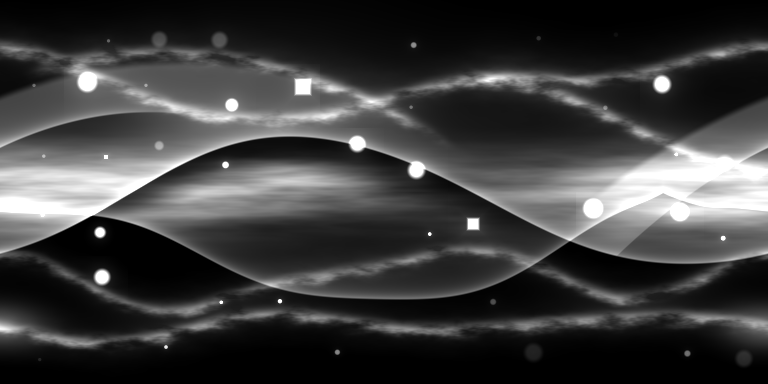
Write a WebGL 2 fragment shader that draws this background.

```glsl
#version 300 es
precision highp float;
// Monochrome silk ribbons crossing a misty band, with smoky wisps and drifting orbs.
uniform vec2 u_resolution;
out vec4 fragColor;

#define PI 3.14159265
#define RIM_WIDTH 0.013
#define RIM_LIGHT 0.32
#define MIST_HEIGHT 0.50
#define MIST_SPREAD 0.095
#define VEIL_LIGHT 0.22
#define WISP_WIDTH 0.016
#define WISP_LIGHT 0.46
#define HALO_LIGHT 0.13
#define ORB_CELLS 6.0
#define ORB_CHANCE 0.58

vec2 hash2(vec2 p) {
  vec3 q = fract(p.xyx * vec3(0.1031, 0.1030, 0.0973));
  q += dot(q, q.yzx + 33.33);
  return fract((q.xx + q.yz) * q.zy);
}

float corner(vec2 cell, vec2 offset, vec2 f) {
  float angle = 2.0 * PI * hash2(cell + offset).x;
  return dot(vec2(cos(angle), sin(angle)), f - offset);
}

float gradientNoise(vec2 p) {
  vec2 cell = floor(p), f = fract(p);
  vec2 u = f * f * f * (f * (f * 6.0 - 15.0) + 10.0);
  vec2 e = vec2(1.0, 0.0);
  return mix(mix(corner(cell, e.yy, f), corner(cell, e.xy, f), u.x),
             mix(corner(cell, e.yx, f), corner(cell, e.xx, f), u.x), u.y);
}

float fbm(vec2 p) {
  float sum = 0.0, amp = 0.7;
  for (int i = 0; i < 4; i++) {
    sum += amp * gradientNoise(p);
    p = p * 2.03 + 17.3;
    amp *= 0.5;
  }
  return sum;
}

// Curve that repeats across the canvas, from three harmonics
float wave(float x, float mid, vec3 c, vec3 s) {
  vec3 k = PI * x * vec3(1.0, 2.0, 3.0);
  return mid + dot(c, cos(k)) + dot(s, sin(k));
}

float above(float d) {
  float soft = 1.2 / u_resolution.y;
  return smoothstep(-soft, soft, d);
}

// Sheet lit along its lower edge and fading upwards
float sheet(float d, float body, float reach) {
  float h = max(d, 0.0);
  return above(d) * (body * exp(-h / reach) + RIM_LIGHT * exp(-h / RIM_WIDTH));
}

float wisp(float d, float grain) {
  d += 0.018 * grain;
  float core = exp(-d * d / (WISP_WIDTH * WISP_WIDTH));
  return WISP_LIGHT * core * clamp(0.6 + 1.5 * grain, 0.0, 1.3) + HALO_LIGHT * exp(-abs(d) / 0.045);
}

// One orb or small square per grid cell, kept inside the cell
float orbs(vec2 p) {
  vec2 cell = floor(p * ORB_CELLS);
  vec2 pick = hash2(cell + 5.7), kind = hash2(cell + 41.3);
  float radius = mix(0.005, 0.027, pick.y * pick.y * pick.y);
  vec2 center = (cell + 0.25 + 0.5 * hash2(cell + 23.1)) / ORB_CELLS;
  vec2 q = abs(p - center);
  float dist = kind.x > 0.95 ? max(q.x, q.y) : length(q);
  float disc = 1.0 - smoothstep(radius * 0.55, radius * 1.15, dist);
  float zone = smoothstep(0.05, 0.12, center.y) * (1.0 - smoothstep(0.84, 0.92, center.y));
  return (disc + 0.2 * exp(-dist / radius)) * zone * step(pick.x, ORB_CHANCE) * mix(0.25, 1.0, step(0.22, kind.y));
}

void main() {
  vec2 p = gl_FragCoord.xy / u_resolution.y;
  p.x = 2.0 * gl_FragCoord.x / u_resolution.x;
  float x = p.x, y = p.y;
  float wrapped = x - 2.0 * step(1.45, x);

  // Ribbon edges
  float arch = wave(x, 0.4727, vec3(-0.1315, -0.0026, 0.001), vec3(0.1052, -0.0065, -0.004));
  float bowl = wave(x, 0.3505, vec3(0.1328, -0.015, -0.0182), vec3(-0.0159, -0.0091, 0.001));
  bowl += 0.024 * exp(-abs(x - 1.727) / 0.045) - 0.012 * exp(-pow((x - 1.83) / 0.07, 2.0));
  float crest = 0.849 - 0.415 * pow(wrapped - 0.469, 2.0);
  float fold = 0.708 - 0.61 * pow(wrapped - 0.39, 2.0);
  float overArch = above(y - arch);
  float light = sheet(y - arch, 0.2, 0.2) + sheet(y - bowl, 0.18, 0.14);

  // Upper veil and its bright fold
  float veil = smoothstep(0.0, 0.025, crest - y) * overArch;
  veil *= smoothstep(-0.55, -0.35, wrapped) * (1.0 - smoothstep(0.45, 1.35, wrapped));
  veil *= mix(mix(0.25, 1.0, smoothstep(0.2, 0.65, wrapped)), 1.0, above(y - fold));
  float foldFade = smoothstep(-0.12, 0.0, wrapped) * (1.0 - smoothstep(0.2, 0.55, wrapped));
  light += VEIL_LIGHT * veil + foldFade * sheet(y - fold, 0.04, 0.08);

  // Streaked mist, shaded under the arch
  float streak = fbm(vec2(x * 2.2, y * 17.0) + 3.0);
  float amount = 0.44 + 0.28 * cos(PI * x);
  float mist = amount * exp(-pow((y - MIST_HEIGHT) / MIST_SPREAD, 2.0));
  vec2 glow = (p - vec2(0.76, 0.525)) / vec2(0.27, 0.075);
  mist += 0.42 * exp(-dot(glow, glow));
  mist *= clamp(1.0 + 1.1 * streak, 0.3, 1.5) * above(y - min(arch, bowl));
  light += mist * mix(mix(0.2, 1.0, smoothstep(0.0, 0.11, arch - y)), 1.0, overArch);

  // Smoky wisps above and below
  float grain = fbm(vec2(x * 9.0, y * 24.0));
  float top = wave(x, 0.7806, vec3(0.0602, 0.0286, 0.009), vec3(-0.0432, 0.0195, -0.003));
  float falling = 0.674 + 0.122 * cos(4.02 * (x - 1.25));
  float arc = 0.862 - 0.41 * pow(x - 0.417, 2.0);
  float lower = wave(x, 0.2773, vec3(-0.0156, 0.0456, 0.0286), vec3(-0.0294, 0.0208, 0.002));
  float base = wave(x, 0.1539, vec3(-0.0073, -0.0033, 0.0073), vec3(-0.0102, -0.026, -0.001));
  light += wisp(y - top, grain) + 0.8 * wisp(y - lower, grain) + wisp(y - base, grain);
  light += wisp(y - falling, grain) * smoothstep(1.15, 1.35, x);
  light += wisp(y - arc, grain) * smoothstep(0.05, 0.25, x) * (1.0 - smoothstep(0.95, 1.2, x));
  vec2 side = vec2(min(x, 2.0 - x) / 0.11, (y - 0.15) / 0.055);
  light += 0.3 * exp(-dot(side, side));

  light += orbs(p);
  fragColor = vec4(vec3(clamp(light - 0.02, 0.0, 1.0)), 1.0);
}
```
